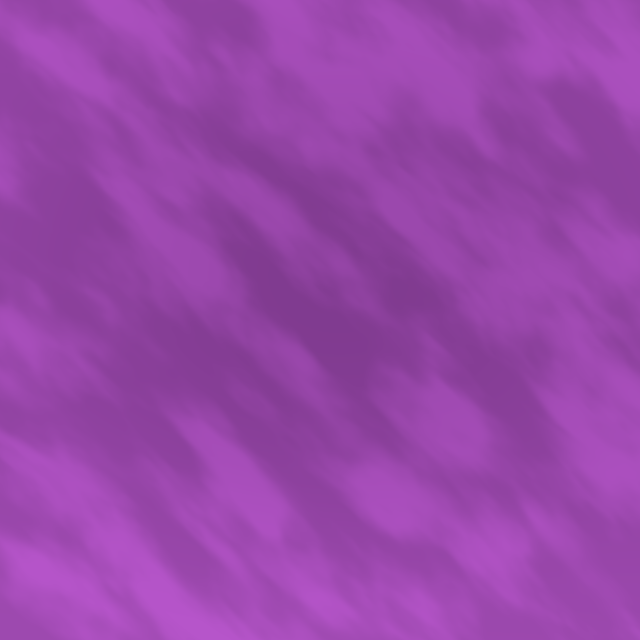
A WebGL 1 fragment shader for this texture:

```glsl
precision highp float;
// Soft violet haze: diagonal wisps drifting over a dim centre and a brighter rim.
// Wisps are layered cellular noise, stretched along one axis and bent by sines;
// their tone is added to a radial glow and mapped onto a two-colour ramp.

uniform vec2 u_resolution;

const vec3 DARK_VIOLET = vec3(0.490, 0.225, 0.550);
const vec3 BRIGHT_VIOLET = vec3(0.730, 0.340, 0.810);

const float WISP_ANGLE = -0.78;             // radians, falling to the right
const vec2 WISP_FREQUENCY = vec2(5.6, 15.0); // cells along and across a wisp
const vec2 WISP_RANGE = vec2(0.33, 0.73);   // noise levels where wisps fade in
const float WISP_STRENGTH = 0.42;
const float LAYER_GAIN = 0.52;
const float BEND = 0.007;

const vec2 DIM_CENTRE = vec2(0.53, 0.57);
const float DIM_RADIUS = 0.68;
const float BASE_TONE = 0.04;
const float RIM_GLOW = 0.31;
const float FLOOR_GLOW = 0.17;

const float CELL_REACH = 1.2;               // wide enough to leave no gaps

vec3 hash3(vec2 cell) {
  vec3 q = vec3(dot(cell, vec2(127.1, 311.7)),
                dot(cell, vec2(269.5, 183.3)),
                dot(cell, vec2(419.2, 371.9)));
  return fract(sin(q) * 43758.545);
}

// Smooth cellular noise: nearby jittered points blend their random levels.
float cellNoise(vec2 p) {
  vec2 cell = floor(p);
  vec2 local = fract(p);
  float level = 0.0;
  float total = 0.0;
  for (int y = -1; y <= 1; y++) {
    for (int x = -1; x <= 1; x++) {
      vec2 offset = vec2(float(x), float(y));
      vec3 random = hash3(cell + offset);
      vec2 delta = offset + 0.2 + 0.6 * random.xy - local;
      float falloff = max(0.0, 1.0 - dot(delta, delta) / (CELL_REACH * CELL_REACH));
      float weight = falloff * falloff * falloff;
      level += weight * random.z;
      total += weight;
    }
  }
  return level / max(total, 0.0001);
}

float layeredNoise(vec2 p) {
  float sum = 0.0;
  float total = 0.0;
  float gain = 1.0;
  for (int i = 0; i < 4; i++) {
    sum += gain * cellNoise(p);
    total += gain;
    gain *= LAYER_GAIN;
    p = p * 1.87 + vec2(17.3, 9.1);
  }
  return sum / total;
}

// Gentle layered sines keep the wisps from running perfectly straight.
vec2 bend(vec2 p) {
  vec2 wave = sin(p.yx * vec2(17.0, 13.0) + vec2(0.7, 2.1));
  wave += 0.5 * sin(p.yx * vec2(41.0, 29.0) + p * 19.0);
  return p + BEND * wave;
}

float wisps(vec2 uv) {
  float c = cos(WISP_ANGLE);
  float s = sin(WISP_ANGLE);
  vec2 p = bend(uv);
  vec2 aligned = vec2(c * p.x + s * p.y, c * p.y - s * p.x);
  float noise = layeredNoise(aligned * WISP_FREQUENCY + vec2(5.0, 23.0));
  return smoothstep(WISP_RANGE.x, WISP_RANGE.y, noise);
}

float backdrop(vec2 uv) {
  float distanceOut = length((uv - DIM_CENTRE) * vec2(0.9, 1.1));
  float rim = smoothstep(0.0, DIM_RADIUS, distanceOut);
  float low = 1.0 - smoothstep(0.0, 0.5, uv.y + 0.12 * uv.x);
  return BASE_TONE + RIM_GLOW * rim + FLOOR_GLOW * low;
}

void main() {
  vec2 uv = gl_FragCoord.xy / u_resolution;
  float tone = backdrop(uv) + WISP_STRENGTH * wisps(uv);
  vec3 colour = mix(DARK_VIOLET, BRIGHT_VIOLET, clamp(tone, 0.0, 1.0));
  gl_FragColor = vec4(colour, 1.0);
}
```
